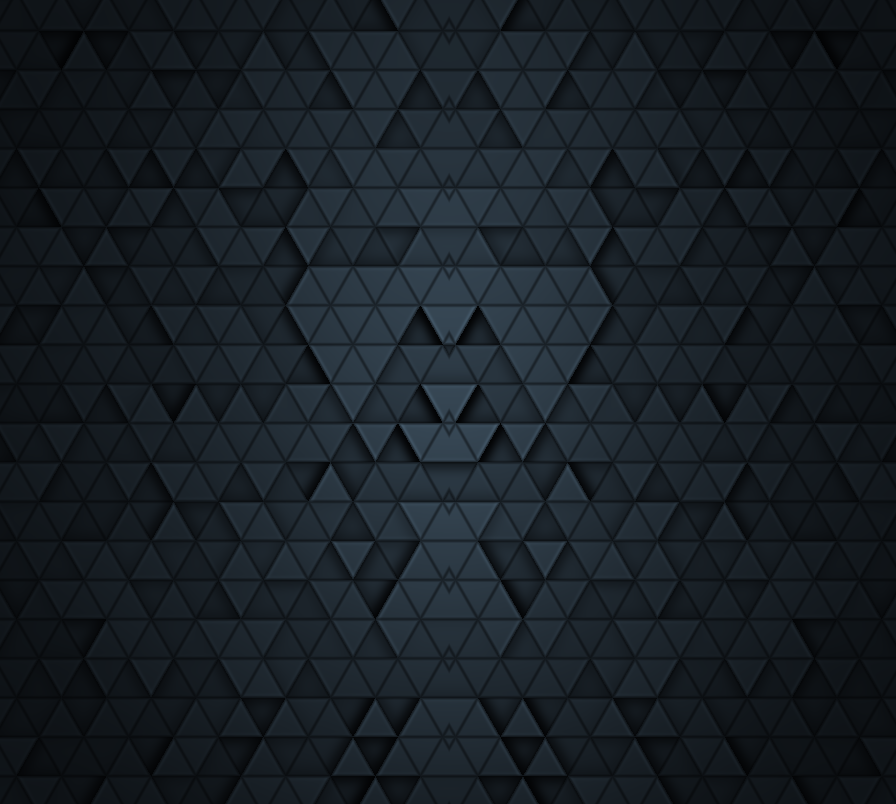
This background is drawn by a Shadertoy shader. Its source:

```glsl
// Mirrored wall of dark triangular plates at varied heights, lit along the middle.

const float ROW = 0.0488;         // height of one row of triangles
const float SIDE = 0.0558;        // length of a triangle side
const float FOLD_GAP = 0.008;     // lattice offset from the mirror axis
const float AXIS_ROW = 0.4738;    // lattice row through the bright centre
const vec3 TINT = vec3(0.77, 1.0, 1.18);

// Heights on the mirror axis, top to bottom; negative rows have sunken flanks.
const float SPINE[21] = float[21](
    0.55, 0.45, -0.45, 0.50, 0.60, 0.90, 0.60, 0.95, -1.0, 0.50, -0.95,
    1.0, 0.45, 0.95, 0.80, 0.80, 0.55, 0.50, 0.85, 0.75, 0.50);

float hash(vec3 p) {
    p = fract(p * vec3(0.1031, 0.1130, 0.0973) + 0.37);
    p += dot(p, p.yzx + 33.33);
    return fract((p.x + p.y) * p.z);
}

// Distance of a cell centre from the axis, in sides.
float cellOffset(vec3 cell) {
    return cell.x + 0.5 * cell.y + 0.5 + 0.5 * cell.z;
}

// One inside a downward wedge with the given tip, row count and half width.
float wedge(vec3 cell, vec2 tip, float rows, float halfWidth) {
    float up = tip.y - 1.0 - cell.y;
    float reach = min(0.5 * up, halfWidth) + 0.01;
    float inRows = step(0.0, up) * step(up, rows - 0.5);
    return inRows * step(abs(cellOffset(cell) - tip.x), reach);
}

// Height of a plate; cell holds column, row and 0 (points down) or 1 (up).
float plateHeight(vec3 cell) {
    float h = 0.08 + 0.72 * hash(cell);
    h = mix(h, 0.75 + 0.1 * h, wedge(cell, vec2(2.0, 0.0), 4.0, 1.0));
    h = mix(h, 0.70 + 0.1 * h, wedge(cell, vec2(1.5, -7.0), 3.0, 1.0));
    h = mix(h, 0.15 + 0.2 * h, wedge(cell, vec2(4.0, -2.0), 2.0, 0.5));
    h = mix(h, 0.65 + 0.1 * h, wedge(cell, vec2(4.5, 7.0), 2.0, 0.5));

    float u = cellOffset(cell);
    float ridge = SPINE[int(clamp(cell.y + 11.0, 0.0, 20.0))];
    if (u < 0.1) return abs(ridge);
    if (u < 0.6) return ridge < 0.0 ? 0.12 : ridge * 0.96;
    return h;
}

// Shade from one edge: x darkens below a higher neighbour, y lights a raised rim.
vec2 edgeShade(float d, float h, vec3 neighbour, float strength) {
    float rise = plateHeight(neighbour) - h;
    float shadow = strength * smoothstep(0.08, 0.75, rise) * exp(-d * d * 16.0);
    float rimOffset = (d - 0.07) / 0.045;
    float rim = smoothstep(0.0, 0.5, -rise) * exp(-rimOffset * rimOffset);
    return vec2(shadow, rim);
}

// Luminance factor of the plates at lattice position uv.
float plates(vec2 uv, float pixel) {
    vec2 skew = vec2(uv.x - 0.5 * uv.y, uv.y);
    vec2 id = floor(skew);
    vec2 f = skew - id;
    float up = step(1.0, f.x + f.y);
    vec3 cell = vec3(id, up);
    float h = plateHeight(cell);

    // Edge distances: toward the axis, away from it, and the level edge
    float inner = up > 0.5 ? f.x + f.y - 1.0 : f.x;
    float outer = up > 0.5 ? 1.0 - f.x : 1.0 - f.x - f.y;
    float level = up > 0.5 ? 1.0 - f.y : f.y;
    vec3 innerCell = vec3(id.x - 1.0 + up, id.y, 1.0 - up);
    vec3 outerCell = vec3(id.x + up, id.y, 1.0 - up);
    vec3 levelCell = vec3(id.x, id.y + 2.0 * up - 1.0, 1.0 - up);

    vec2 a = edgeShade(inner, h, innerCell, 0.95);
    vec2 b = edgeShade(outer, h, outerCell, 0.50);
    vec2 c = edgeShade(level, h, levelCell, mix(0.65, 0.30, up));

    float tone = 0.80 + 0.38 * h + 0.10 * (0.5 - f.y);
    float shadow = (1.0 - a.x) * (1.0 - b.x) * (1.0 - c.x);
    float rim = 0.12 * a.y + 0.28 * b.y + 0.10 * c.y;
    float nearest = min(inner, min(outer, level));
    float groove = mix(0.55, 1.0, smoothstep(0.0, 0.045 + pixel, nearest));
    return (tone * shadow + rim) * groove;
}

void mainImage(out vec4 fragColor, in vec2 fragCoord) {
    vec2 p = fragCoord / iResolution.y;
    float aspect = iResolution.x / iResolution.y;
    float x = abs(p.x - 0.5013 * aspect);

    // Folded triangular lattice, rows counted downward
    vec2 uv = vec2((x - FOLD_GAP) / SIDE, (AXIS_ROW - p.y) / ROW);
    float surface = plates(uv, 1.0 / (iResolution.y * ROW));

    // Soft central glow over a dim border
    vec2 g = vec2(x / 0.29, (p.y - 0.52) / 0.48);
    float light = 0.090 + 0.135 * exp(-dot(g, g));
    light *= 1.0 - 0.30 * smoothstep(0.40, 0.72, length(vec2(x, p.y - 0.5)));

    vec3 color = TINT * light * surface + vec3(0.006, 0.008, 0.012);
    fragColor = vec4(color, 1.0);
}
```
